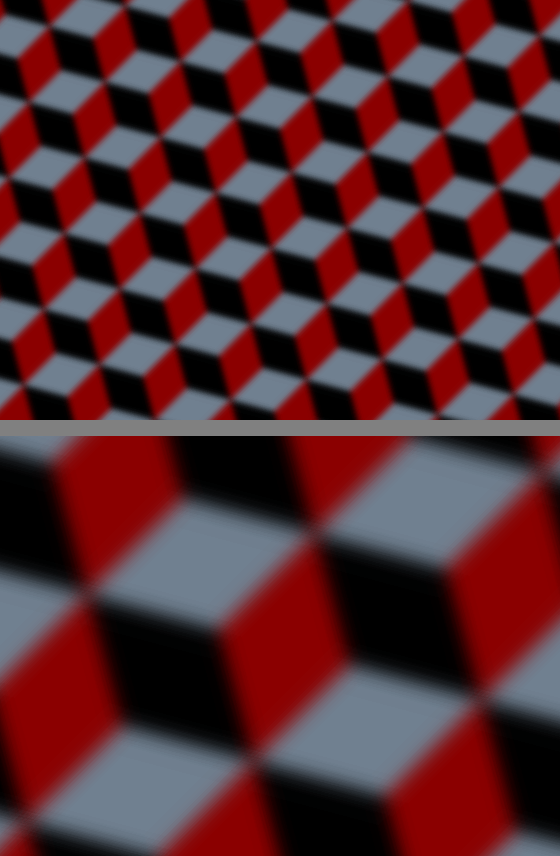
Top: the whole. Bottom: its middle third, enlarged.
A Shadertoy shader for this pattern:

```glsl
// Tumbling blocks: a tilted lattice of hexagons, each split into three rhombi
// (grey top, red right side, black left side) so that it reads as a cube.
// A Gaussian spiral of samples gives the edges and corners a soft focus.

const float CUBE_WIDTH = 0.1868;   // hexagon width, in canvas heights
const float TILT = 0.2618;         // lattice rotation in radians
const float SOFTNESS = 0.0074;     // blur deviation, in canvas heights
const vec2 LATTICE_ORIGIN = vec2(0.0833, -0.1191);
const int SAMPLES = 80;
const float GOLDEN_ANGLE = 2.39996;
const float SQRT3 = 1.73205;

const vec3 TOP_GREY = vec3(0.439, 0.502, 0.565);
const vec3 SIDE_RED = vec3(0.545, 0.0, 0.0);
const vec3 SIDE_BLACK = vec3(0.0);

// Turns the coordinate frame counterclockwise.
vec2 rotateFrame(vec2 p, float angle) {
    float c = cos(angle), s = sin(angle);
    return mat2(c, -s, s, c) * p;
}

// Offset from the nearest centre of a unit-width, pointy-topped hexagon grid.
vec2 hexOffset(vec2 p) {
    vec2 period = vec2(1.0, SQRT3);
    vec2 a = mod(p + 0.5 * period, period) - 0.5 * period;
    vec2 b = mod(p, period) - 0.5 * period;
    return dot(a, a) < dot(b, b) ? a : b;
}

// Picks the cube face whose axis lies closest to the offset.
vec3 cubeFace(vec2 offset) {
    float top = offset.y;
    float right = dot(offset, vec2(0.5 * SQRT3, -0.5));
    float left = dot(offset, vec2(-0.5 * SQRT3, -0.5));
    if (top > max(left, right)) return TOP_GREY;
    return right > left ? SIDE_RED : SIDE_BLACK;
}

// Averages equally weighted samples with a Gaussian radial distribution.
vec3 softCubes(vec2 p, float deviation) {
    vec3 sum = vec3(0.0);
    for (int i = 0; i < SAMPLES; i++) {
        float rank = (float(i) + 0.5) / float(SAMPLES);
        float radius = deviation * sqrt(-2.0 * log(1.0 - rank));
        float angle = float(i) * GOLDEN_ANGLE;
        sum += cubeFace(hexOffset(p + radius * vec2(cos(angle), sin(angle))));
    }
    return sum / float(SAMPLES);
}

void mainImage(out vec4 fragColor, in vec2 fragCoord) {
    // Canvas-height units, centred, then lattice units
    vec2 p = (fragCoord - 0.5 * iResolution.xy) / iResolution.y;
    vec2 lattice = rotateFrame(p - LATTICE_ORIGIN, TILT) / CUBE_WIDTH;
    fragColor = vec4(softCubes(lattice, SOFTNESS / CUBE_WIDTH), 1.0);
}
```
